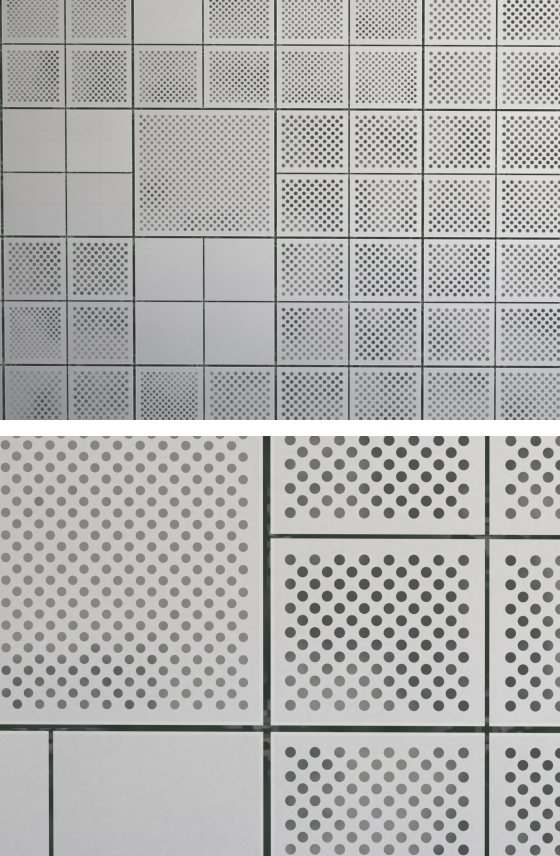
Top, the full canvas; bottom, a detail of the centre.
Write a WebGL 1 fragment shader that draws this texture.

```glsl
precision highp float;
// Facade of grey metal panels with staggered round perforations and dark open seams.
uniform vec2 u_resolution;

// Lengths are fractions of the canvas width; y runs downward.
const float ROW_PITCH = 0.1146;
const vec2 GRID_ORIGIN = vec2(0.0039, -0.0362);
const vec3 COLUMN_CURVE = vec3(8.949, -2.056, 1.035); // columns widen to the right
const float MAJOR_SEAM = 0.0022;  // half widths
const float MINOR_SEAM = 0.0013;
const float HOLE_MARGIN = 0.0140;
const vec2 COARSE_HOLES = vec2(7.0, 6.0);
const vec2 DENSE_HOLES = vec2(9.0, 8.0);
const vec2 LARGE_HOLES = vec2(17.0, 15.0);
const float COARSE_RADIUS = 0.0032;
const float DENSE_RADIUS = 0.0024;
const float LARGE_RADIUS = 0.0028;
const vec3 METAL = vec3(1.0, 0.993, 0.990);
const vec3 COOL_METAL = vec3(0.985, 0.990, 1.015);
const vec3 SEAM_DARK = vec3(0.19, 0.225, 0.205);
const vec3 SEAM_GRIT = vec3(0.47, 0.46, 0.43);
const vec3 HOLE_DARK = vec3(0.31, 0.325, 0.315);
const vec3 HOLE_LIGHT = vec3(0.52, 0.52, 0.515);

float hash(vec2 p) {
  vec3 q = fract(vec3(p.xyx) * 0.1031);
  q += dot(q, q.yzx + 33.33);
  return fract((q.x + q.y) * q.z);
}

float noise(vec2 p) {
  vec2 i = floor(p), f = fract(p);
  f = f * f * (3.0 - 2.0 * f);
  return mix(mix(hash(i), hash(i + vec2(1, 0)), f.x),
             mix(hash(i + vec2(0, 1)), hash(i + vec2(1, 1)), f.x), f.y);
}

// 1 when both indices agree
float same(vec2 a, vec2 b) {
  vec2 d = abs(a - b);
  return step(max(d.x, d.y), 0.5);
}

// Distance to the nearest hole centre of a staggered lattice spanning 0..count
float latticeDistance(vec2 s, vec2 count, vec2 spacing) {
  vec2 a = s - clamp(floor(s + 0.5), vec2(0.0), count);
  vec2 b = s - clamp(floor(s) + 0.5, vec2(0.5), count - 0.5);
  return min(length(a * spacing), length(b * spacing));
}

// Daylight falls off to the left and towards the bottom
float daylight(vec2 p) {
  float light = 0.655 + 0.36 * p.x - 0.14 * p.x * p.x;
  return light * (1.0 - 0.15 * smoothstep(0.38, 0.78, p.y));
}

void main() {
  float aa = 0.75 / u_resolution.x;
  vec2 p = vec2(gl_FragCoord.x, u_resolution.y - gl_FragCoord.y) / u_resolution.x;

  // Grid coordinates with a slight lens skew
  vec2 w = p - GRID_ORIGIN;
  w.x -= (p.y - 0.375) * (0.0085 - 0.015 * p.x);
  w.y -= 0.004 * p.x;
  vec3 c = COLUMN_CURVE;
  vec2 g = vec2(w.x * (c.x + w.x * (c.y + w.x * c.z)), w.y / ROW_PITCH);
  vec2 pitch = vec2(1.0 / (c.x + w.x * (2.0 * c.y + 3.0 * c.z * w.x)), ROW_PITCH);

  // Panel kind: 2x2 blocks may be one large sheet or four blank sheets
  vec2 block = floor(g * 0.5);
  float large = same(block, vec2(1.0));
  float span = 1.0 + large;
  vec2 cell = floor(g / span) * span;
  vec2 local = g / span - floor(g / span);
  float scored = same(block, vec2(0.0, 1.0));
  float blank = max(scored, max(same(block, vec2(1.0, 2.0)), same(cell, vec2(2.0, 0.0))));
  float dense = step(cell.y, 1.5) * step(cell.x, 5.5);
  dense = max(dense, max(same(cell, vec2(0.0, 5.0)), same(cell, vec2(2.0, 6.0))));
  dense *= 1.0 - same(cell, vec2(6.0, 1.0));
  float tone = hash(cell + 17.0);

  // Sheet metal with panel tint, soft mottling and fine grain
  float light = daylight(p);
  float mottling = noise(p * 22.0) - 0.5;
  float grain = noise(p * 420.0) - 0.5;
  vec3 color = mix(METAL, COOL_METAL, smoothstep(0.3, 0.75, p.y));
  color *= light + 0.025 * (tone - 0.5) + 0.012 * mottling + 0.016 * grain;
  vec2 scoreDist = abs(local - 0.5) * pitch;
  color *= 1.0 - 0.025 * scored * (1.0 - smoothstep(0.0, 0.0015, min(scoreDist.x, scoreDist.y)));

  // Perforations
  vec2 count = mix(mix(COARSE_HOLES, DENSE_HOLES, dense), LARGE_HOLES, large);
  float radius = mix(mix(COARSE_RADIUS, DENSE_RADIUS, dense), LARGE_RADIUS, large);
  radius *= 0.96 + 0.08 * tone;
  vec2 field = span * pitch - 2.0 * HOLE_MARGIN;
  vec2 s = (local * span * pitch - HOLE_MARGIN) / field * count;
  float hole = latticeDistance(s, count, field / count);
  float depth = noise(p * 17.0 + tone * 5.0) + 0.35 * (noise(p * 90.0) - 0.5) + 0.25 * large;
  vec3 holeColor = mix(HOLE_DARK, HOLE_LIGHT, smoothstep(0.1, 0.85, depth));
  float holeMask = (1.0 - smoothstep(radius - aa, radius + aa, hole)) * (1.0 - blank);
  color = mix(color, holeColor, holeMask);

  // Seams: every second line is wider, with a bright sheet edge beside it
  vec2 line = floor(g / span + 0.5) * span;
  vec2 seamDist = abs(g - line) * pitch;
  vec2 major = 1.0 - mod(line, 2.0);
  vec2 width = mix(vec2(MINOR_SEAM), vec2(MAJOR_SEAM, 0.0019), major);
  vec2 rim = (1.0 - smoothstep(vec2(0.0), vec2(0.0016), abs(seamDist - width - 0.0012))) * major;
  color += 0.035 * max(rim.x, rim.y);
  vec2 seam = 1.0 - smoothstep(width - aa, width + aa, seamDist);

  // Grit and clips gather inside the seams around crossings
  float crossing = 1.0 - smoothstep(0.004, 0.045, max(seamDist.x, seamDist.y));
  float grit = crossing * smoothstep(0.5, 0.8, noise(p * vec2(210.0, 260.0)));
  float clip = 1.0 - smoothstep(0.001, 0.003, abs(max(seamDist.x, seamDist.y) - 0.005));
  vec3 seamColor = SEAM_DARK + 0.08 * (noise(p * 60.0) - 0.4);
  seamColor = mix(seamColor, SEAM_GRIT, max(0.75 * grit, 0.4 * clip));
  color = mix(color, seamColor, max(seam.x, seam.y));

  gl_FragColor = vec4(clamp(color, 0.0, 1.0), 1.0);
}
```
